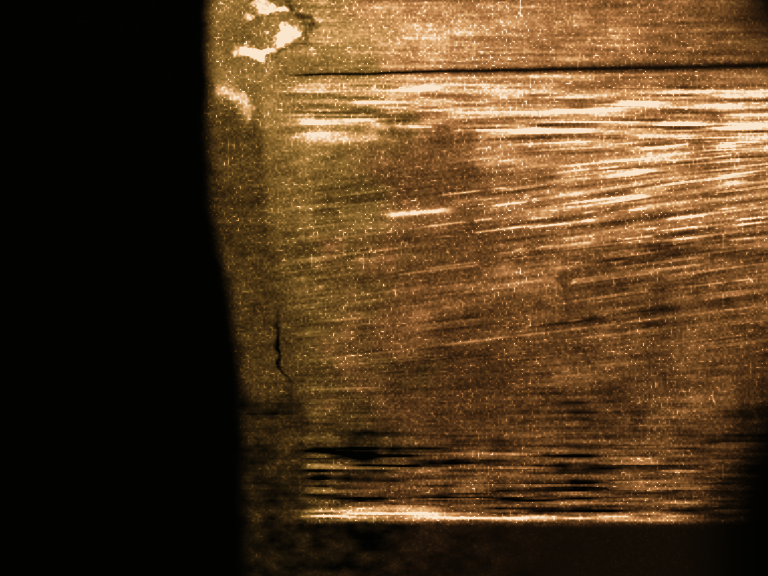
Write a WebGL 2 fragment shader that draws this texture.

```glsl
#version 300 es
precision highp float;
// Worn brass plate under raking light: dark void on the left, a groove above,
// a bright lower lip and broken brushed streaks. Glows and stretched noise
// build one brightness value, which a metal ramp turns into colour.
uniform vec2 u_resolution;
out vec4 fragColor;

const vec3 METAL[6] = vec3[6](vec3(.01, .01, .005), vec3(.27, .18, .08), vec3(.45, .32, .15),
  vec3(.65, .47, .26), vec3(.87, .66, .43), vec3(.98, .9, .8));

float hash(vec2 cell) {
  vec3 q = fract(vec3(cell.xyx) * .1031);
  q += dot(q, q.yzx + 33.33);
  return fract((q.x + q.y) * q.z);
}

float noise(vec2 p) {
  vec2 i = floor(p), f = fract(p);
  f = f * f * (3. - 2. * f);
  return mix(mix(hash(i), hash(i + vec2(1, 0)), f.x),
             mix(hash(i + vec2(0, 1)), hash(i + vec2(1, 1)), f.x), f.y);
}

// Layered noise centred on zero
float fbm(vec2 p) {
  float sum = -.47, amp = .5;
  for (int i = 0; i < 4; i++) {
    sum += amp * noise(p);
    p = p * 2.1 + 7.3;
    amp *= .5;
  }
  return sum;
}

float rise(float a, float b, float x) { return smoothstep(a, b, x); }

float glow(vec2 p, vec2 centre, vec2 radius) {
  vec2 q = (p - centre) / radius;
  return exp(-dot(q, q));
}

// Flat spot with a fairly crisp outline
float stain(vec2 p, vec2 centre, vec2 radius) {
  return 1. - rise(.65, 1.2, length((p - centre) / radius));
}

// Thin tapered line through a centre point
float scratch(vec2 p, vec2 centre, float reach, float slope, float width) {
  vec2 q = p - centre;
  float across = (q.y - slope * q.x) / width;
  return exp(-across * across) * (1. - rise(.6, 1., abs(q.x) / reach));
}

vec3 brass(float light) {
  vec3 c = METAL[0];
  for (int i = 1; i < 6; i++) c = mix(c, METAL[i], clamp(light * 5. - float(i - 1), 0., 1.));
  return c;
}

void main() {
  vec2 p = gl_FragCoord.xy / u_resolution * vec2(4. / 3., 1);
  float cloud = fbm(p * 14.), mottle = fbm(p * vec2(38, 60));
  vec2 ragged = p + .1 * vec2(fbm(p * 22.), fbm(p * 22. + 40.));

  // Broad light
  float light = mix(.2, .49, rise(.08, .95, p.y)) + .35 * cloud + .22 * mottle;
  light += .27 * glow(p, vec2(.74, .805), vec2(.4, .055));
  light += .2 * glow(p, vec2(1.22, .79), vec2(.32, .06));
  light += .22 * glow(p, vec2(1.1, .66), vec2(.32, .09));
  light += .26 * glow(ragged, vec2(.66, .95), vec2(.27, .06));
  light += .08 * glow(p, vec2(1, .94), vec2(.25, .06));
  light += .18 * stain(ragged, vec2(.94, .515), vec2(.09, .035));

  // Brushed streaks, tilted across the middle
  float tilt = .12 * rise(.24, .46, p.y) * rise(.8, .68, p.y);
  tilt = .12 * rise(.24, .46, p.y) * (1. - rise(.68, .8, p.y));
  float along = p.y - tilt * (p.x - .95);
  float coarse = noise(vec2(p.x * 6., along * 120.)) - .5;
  float fine = noise(vec2(p.x * 16. + 5., along * 230.)) - .5;
  float dash = rise(.58, .92, noise(vec2(p.x * 11. + 3., along * 165.)));
  float upper = rise(.74, .77, p.y) * (1. - rise(.835, .865, p.y));
  float lower = rise(.09, .12, p.y) * (1. - rise(.2, .26, p.y));
  float shine = glow(p, vec2(1.13, .66), vec2(.34, .12));
  float brushed = .12 + .3 * upper + .28 * shine + .17 * lower;
  light += rise(.45, .54, p.x) * brushed * (1.2 * (coarse + fine) + dash);

  // Tarnish dulls light and streaks
  float tarnish = .9 * stain(ragged, vec2(.73, .7), vec2(.11, .075));
  tarnish = max(tarnish, .75 * stain(ragged, vec2(.78, .57), vec2(.1)));
  tarnish = max(tarnish, stain(ragged, vec2(.99, .515), vec2(.03)));
  tarnish = max(tarnish, .7 * stain(ragged, vec2(.78, .31), vec2(.14, .09)));
  float dull = mix(.2, .31, rise(.3, .7, p.y)) + .16 * mottle + .06 * fine;
  light = mix(light, dull, .85 * tarnish);

  // Scattered short scratches, broken along their length
  float broken = rise(.25, .6, noise(vec2(p.x * 38., along * 60.)));
  for (int i = 0; i < 54; i++) {
    float id = float(i);
    vec2 centre = mix(vec2(.64, .33), vec2(1.31, .75), vec2(sqrt(hash(vec2(id, 1))), hash(vec2(id, 2))));
    float gain = mix(.14, .42, rise(.48, .62, centre.y));
    light += gain * broken * scratch(p, centre, mix(.02, .1, hash(vec2(id, 3))), .12, .0022);
  }
  light += .65 * scratch(p, vec2(.727, .631), .07, .08, .005);
  light += .22 * broken * scratch(p, vec2(.55, .442), .09, .07, .003);
  light += .14 * (1. + broken) * scratch(p, vec2(.98, .427), .5, .122, .0025);
  light -= .14 * scratch(p, vec2(1.13, .46), .3, .122, .006);

  // Left wall, its crack and glints
  float wallEdge = mix(.53, .455, rise(.25, .75, p.y)) + .04 * cloud;
  float wallLight = mix(.12, .25, rise(.29, .33, p.y)) + .31 * rise(.74, .88, p.y);
  wallLight += .25 * cloud + .22 * mottle + .06 * fine;
  light = mix(wallLight, light, rise(-.012, .015, p.x - wallEdge));
  float crackX = .505 - .022 * rise(.335, .365, p.y) + .012 * mottle;
  light -= .26 * glow(p, vec2(crackX, .39), vec2(.004, .055));
  light += .6 * stain(ragged, vec2(.46, .925), vec2(.04, .018));
  light += .5 * stain(ragged, vec2(.46, .99), vec2(.045, .016));
  light += .42 * scratch(ragged, vec2(.405, .815), .06, -.6, .018);
  light -= .45 * glow(ragged, vec2(.51, .96), vec2(.012, .05));

  // Upper groove and lower lip
  float grooveY = .87 + .021 * (p.x - .52) + .004 * cloud;
  float grooveWidth = mix(.0025, .008, rise(.5, 1.3, p.x));
  float groove = glow(p, vec2(p.x, grooveY), vec2(1, grooveWidth));
  light = mix(light, .03, .95 * groove * rise(.49, .54, p.x));
  light += .18 * scratch(p, vec2(.92, .867), .42, .021, .003);
  float under = .05 + (.16 * cloud + .2 * mottle) * (1. - rise(.5, 1.1, p.x));
  light = mix(under, light, rise(.085, .105, p.y + .015 * mottle));
  float lip = scratch(p, vec2(.86, .1025), .43, -.01, .0085) * rise(.505, .525, p.x);
  light += lip * (.55 + .7 * fine + .6 * coarse);

  // Grain, void and shadowed right corners
  float grain = noise(p * 290.) - .5;
  light += (.22 * grain + .5 * pow(max(grain, 0.) * 2., 6.)) * rise(0., .35, light);
  float voidEdge = .418 - .06 * rise(.28, .76, p.y) + .02 * cloud;
  float rightEdge = mix(1.24, 1.47, rise(.1, .6, p.y));
  float lit = rise(-.012, .024, p.x - voidEdge) * (1. - rise(-.09, .08, p.x - rightEdge));
  lit *= 1. - .97 * glow(p, vec2(1.35, 1), vec2(.09, .1));

  // Olive near the wall, copper further right
  float copper = rise(.54, .78, p.x + .4 * cloud);
  vec3 tint = mix(vec3(.97, 1, .86), vec3(1.04, .95, .95), copper);
  tint = mix(tint, vec3(1), rise(.55, .85, light));
  fragColor = vec4(brass(light * lit) * tint, 1);
}
```
